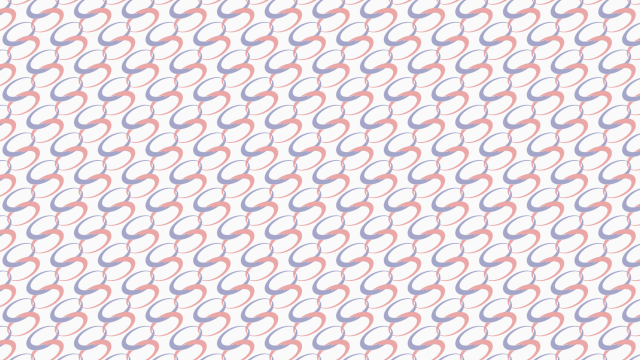
Reproduce this pattern procedurally as a WebGL 2 fragment shader.

```glsl
#version 300 es
precision highp float;

uniform vec2 u_resolution;
out vec4 fragColor;

// Approximate signed distance to an axis-aligned ellipse
float ellipse(vec2 p, vec2 radii) {
    float k = length(p / radii);
    return k * (k - 1.0) / max(length(p / (radii * radii)), 1e-4);
}

// Coverage of a tilted ring, heavy at lower left and fine at upper right
float ring(vec2 p, float pixel) {
    float c = cos(0.489), s = sin(0.489);
    p = vec2(c * p.x + s * p.y, c * p.y - s * p.x);
    float outer = ellipse(p, vec2(0.0494, 0.0281));
    float hole = ellipse(p - vec2(0.0059, 0.0034), vec2(0.0409, 0.0204));
    return 1.0 - smoothstep(-0.75 * pixel, 0.75 * pixel, max(outer, -hole));
}

void main() {
    float pixel = 1.0 / u_resolution.y;
    vec2 p = gl_FragCoord.xy * pixel;
    vec2 cell = vec2(0.1324, 0.1535);
    vec2 halfGap = vec2(0.0064, -0.0188);

    float blue = 0.0, red = 0.0, blueInFront = 0.0, ownOverlap = 0.0;

    // Two interleaved grids of linked ring pairs
    for (int i = 0; i < 2; i++) {
        vec2 q = (p - vec2(0.7209, 0.4257)) / cell + 0.5 * float(i);
        q = (fract(q + 0.5) - 0.5) * cell;
        float b = ring(q + halfGap, pixel);
        float r = ring(halfGap - q, pixel); // same ring, half a turn
        blue = max(blue, b);
        red = max(red, r);
        blueInFront = max(blueInFront, b * step(q.x, 0.0) * step(0.001, r));
        ownOverlap = max(ownOverlap, b * r);
    }

    // Red passes over on the right of each pair, under on the left
    vec3 color = mix(vec3(0.98), vec3(0.64, 0.65, 0.79), blue);
    color = mix(color, vec3(0.92, 0.65, 0.65), red * (1.0 - blueInFront));

    // Violet tint where neighbouring pairs cross
    float crossing = clamp(blue * red - ownOverlap, 0.0, 1.0);
    color = mix(color, vec3(0.76, 0.6, 0.74), crossing);

    fragColor = vec4(color, 1.0);
}
```
